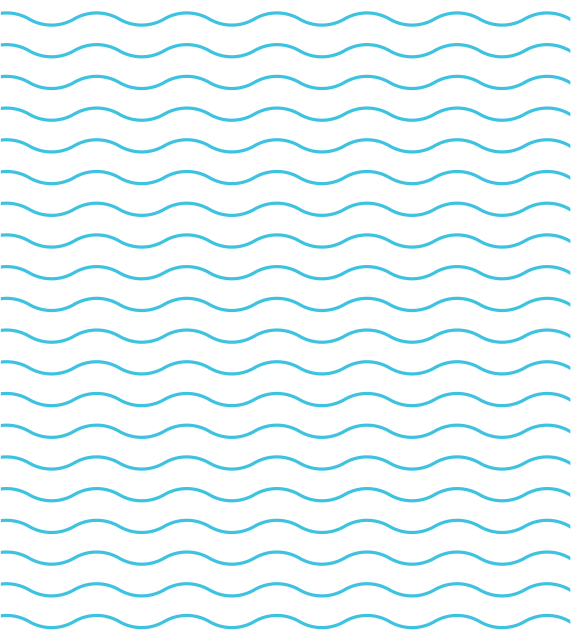
Write a WebGL 2 fragment shader that draws this pattern.

```glsl
#version 300 es
precision highp float;
// Twenty rows of thin blue wavy lines on white.
// Each wave is a chain of circular arcs, alternately crest and trough,
// drawn from the exact distance to the arc; lengths are in canvas heights.

#define WAVE_LENGTH 0.1408
#define CREST_X 0.1510
#define ROW_SPACING 0.04955
#define TOP_ROW_Y 0.9703
#define AMPLITUDE 0.0095
#define LINE_WIDTH 0.0050
#define LEFT_MARGIN 0.0013
#define RIGHT_MARGIN 0.0026
#define LINE_COLOR vec3(0.24, 0.76, 0.88)
#define PAPER_COLOR vec3(1.0)

uniform vec2 u_resolution;
out vec4 fragColor;

// Distance to a wave of joined arcs, with a crest at x = 0 and midline y = 0.
float waveDistance(vec2 p) {
    float halfWave = 0.5 * WAVE_LENGTH;
    float halfChord = 0.5 * halfWave;
    float radius = (halfChord * halfChord + AMPLITUDE * AMPLITUDE) / (2.0 * AMPLITUDE);

    // Fold every half wave onto one crest, flipping the troughs.
    float arcIndex = floor(p.x / halfWave + 0.5);
    float flip = 1.0 - 2.0 * mod(arcIndex, 2.0);
    vec2 local = vec2(p.x - arcIndex * halfWave, p.y * flip);
    return abs(length(local - vec2(0.0, AMPLITUDE - radius)) - radius);
}

// Antialiased coverage of the region where the signed distance is negative.
float coverage(float signedDistance, float pixel) {
    return clamp(0.5 - signedDistance / pixel, 0.0, 1.0);
}

void main() {
    float pixel = 1.0 / u_resolution.y;
    vec2 p = gl_FragCoord.xy * pixel;
    float width = u_resolution.x * pixel;

    // Repeat the rows about their midlines.
    float rowY = (fract((p.y - TOP_ROW_Y) / ROW_SPACING + 0.5) - 0.5) * ROW_SPACING;
    float line = coverage(waveDistance(vec2(p.x - CREST_X, rowY)) - 0.5 * LINE_WIDTH, pixel);

    // Stop the lines just short of the side edges.
    float sides = max(LEFT_MARGIN - p.x, p.x - (width - RIGHT_MARGIN));
    line *= coverage(sides, pixel);

    fragColor = vec4(mix(PAPER_COLOR, LINE_COLOR, line), 1.0);
}
```
